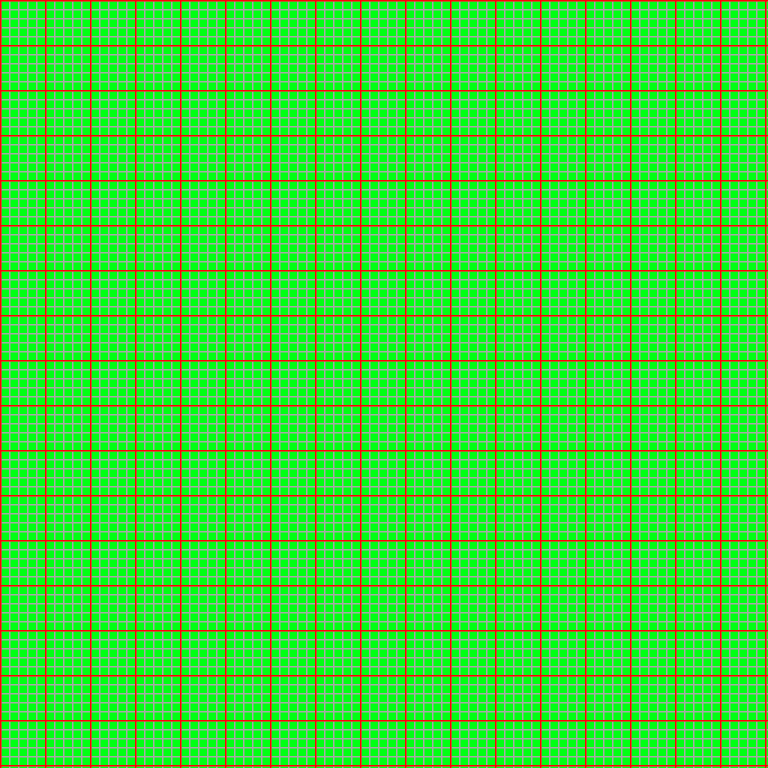
A Shadertoy shader for this pattern:

```glsl
// Graph paper: fine grey grid under a bold red grid on bright green.

const float UNIT = 1.0 / 512.0;            // base length, as a share of the canvas
const float LINE_WIDTH = 1.0 * UNIT;
const float MINOR_SPACING = 6.0 * UNIT;
const float DIVISIONS = 5.0;               // minor cells per major cell
const float MAJOR_SPACING = MINOR_SPACING * DIVISIONS;

const vec3 PAPER_COLOR = vec3(0.0, 1.0, 0.08);
const vec3 MINOR_COLOR = vec3(0.66);
const vec3 MAJOR_COLOR = vec3(1.0, 0.01, 0.01);

// Smoothed coverage of a square grid whose first lines touch the canvas edge.
float gridCoverage(vec2 p, float spacing, float pixelSize) {
    vec2 cell = (p - 0.5 * LINE_WIDTH) / spacing;
    vec2 dist = abs(fract(cell + 0.5) - 0.5) * spacing;
    vec2 cover = 0.5 + (0.5 * LINE_WIDTH - dist) / pixelSize;
    cover = clamp(cover, 0.0, min(1.0, LINE_WIDTH / pixelSize));
    return 1.0 - (1.0 - cover.x) * (1.0 - cover.y);
}

void mainImage(out vec4 fragColor, in vec2 fragCoord) {
    // Measure from the top left corner, in canvas heights
    float pixelSize = 1.0 / iResolution.y;
    vec2 p = vec2(fragCoord.x, iResolution.y - fragCoord.y) * pixelSize;

    // Layer the minor grid, then the major grid, over the paper
    vec3 color = PAPER_COLOR;
    color = mix(color, MINOR_COLOR, gridCoverage(p, MINOR_SPACING, pixelSize));
    color = mix(color, MAJOR_COLOR, gridCoverage(p, MAJOR_SPACING, pixelSize));

    fragColor = vec4(color, 1.0);
}
```
